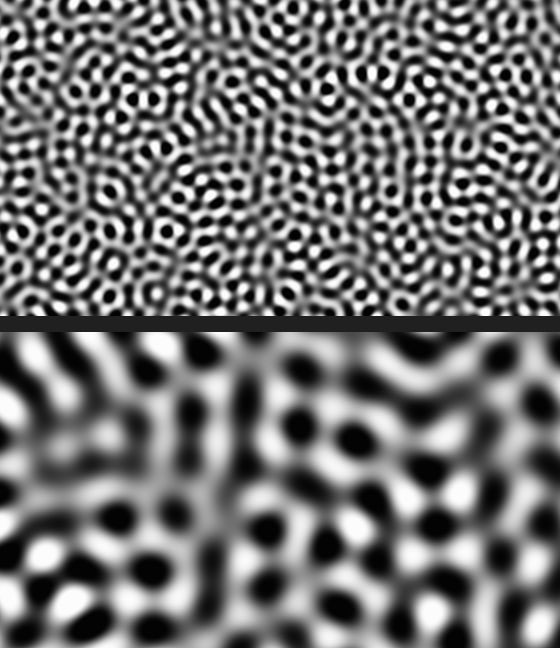
Top: the whole. Bottom: its middle third, enlarged.
This pattern is drawn by a WebGL 1 fragment shader. Its source:

```glsl
precision highp float;
// Draws an irregular grey labyrinth of dots and short stripes from band-limited random waves.

uniform vec2 u_resolution;

const int   WAVE_COUNT = 64;
const float FREQUENCY  = 17.5;   // mean wave cycles per canvas height
const float BANDWIDTH  = 0.12;   // relative spread of the frequency
const float BLACK_LEVEL = -1.85; // field value, in standard deviations, shown as black
const float WHITE_LEVEL = 2.15;  // field value, in standard deviations, shown as white
const float SEED = 3.7;

const vec3 DARK  = vec3(0.01);
const vec3 LIGHT = vec3(0.99);

const float PI = 3.14159265;

float hash(float n) {
    return fract(sin(n * 12.9898 + SEED) * 43758.5453);
}

// Isotropic random field with zero mean and unit variance.
float waveField(vec2 p) {
    float sum = 0.0;
    for (int i = 0; i < WAVE_COUNT; i++) {
        float id = float(i);
        // Jittered directions cover the half circle evenly.
        float angle = PI * (id + hash(id + 0.31)) / float(WAVE_COUNT);
        float frequency = FREQUENCY * (1.0 + BANDWIDTH * (2.0 * hash(id + 101.7) - 1.0));
        float phase = hash(id + 211.3);
        vec2 direction = vec2(cos(angle), sin(angle));
        float cycles = dot(p, direction) * frequency + phase;
        sum += cos(2.0 * PI * fract(cycles));
    }
    return sum * sqrt(2.0 / float(WAVE_COUNT));
}

void main() {
    // Canvas height is one unit.
    vec2 p = gl_FragCoord.xy / u_resolution.y;

    // Soft contrast curve spreads the field evenly over the greys.
    float tone = smoothstep(BLACK_LEVEL, WHITE_LEVEL, waveField(p));

    gl_FragColor = vec4(mix(DARK, LIGHT, tone), 1.0);
}
```
